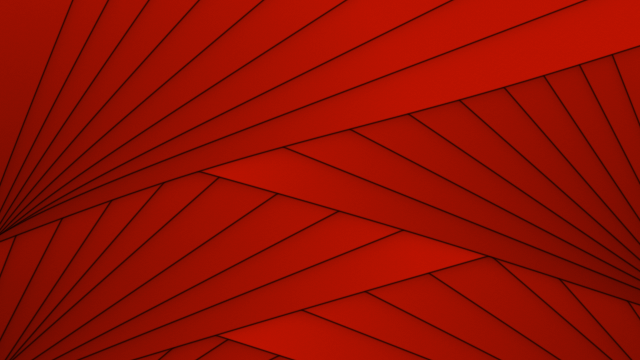
Write a WebGL 2 fragment shader that draws this background.

```glsl
#version 300 es
precision highp float;
uniform vec2 u_resolution;
out vec4 fragColor;

const float HEIGHT = 4.32;   // canvas height in design units, y runs downward
const float PI = 3.14159265;
const int FANS = 5;
const int RAYS = 8;

// Lower seam of each fan: start and end points, then two bend amounts
const vec4 SEAM[4] = vec4[4](
    vec4(0.0, 2.90, 7.68, 0.55), vec4(2.40, 2.06, 7.68, 3.66),
    vec4(5.87, 3.07, 1.60, 4.32), vec4(2.58, 4.02, 3.52, 4.32));
const vec2 BEND[4] = vec2[4](
    vec2(0.08, 0.05), vec2(0.04, 0.0), vec2(0.01, 0.0), vec2(0.0));

// Cubic giving the x of each ray's outer end
const vec4 ANCHOR[FANS] = vec4[FANS](
    vec4(7.03, -1.785, 0.192, -0.009), vec4(3.40, 0.855, -0.057, 0.0022),
    vec4(4.84, -0.79, 0.018, 0.0), vec4(3.62, 0.765, -0.004, 0.0015),
    vec4(3.35, -0.58, -0.03, 0.0));
const float SLOPE[FANS] = float[FANS](-0.379, 0.40, -0.40, 0.39, -0.50);
const vec2 APEX[FANS] = vec2[FANS](
    vec2(0.0, 2.9), vec2(7.75, 3.6), vec2(0.0, 4.5), vec2(8.3, 5.2), vec2(0.5, 6.0));

float hash(vec2 p) {
    return fract(sin(dot(p, vec2(127.1, 311.7))) * 43758.5453);
}

float seamY(int i, float x) {
    vec4 s = SEAM[i];
    float t = (x - s.x) / (s.z - s.x);
    return mix(s.y, s.w, t) - BEND[i].x * sin(PI * t) - BEND[i].y * sin(2.0 * PI * t);
}

// Upper border of a fan, formed by the seams of the fans above it
float ceilingY(int i, float x) {
    if (i == 0) return 0.0;
    if (i == 1) return seamY(0, x);
    return max(seamY(i - 1, x), seamY(i - 2, x));
}

// Thin dark crease centred on an edge
float crease(float d) {
    return 1.0 - 0.6 * exp(-d * d / 0.00012);
}

// Soft shadow cast below an edge
float castShadow(float d) {
    return 1.0 - 0.15 * exp(-max(d, 0.0) / 0.06);
}

float rayDistance(vec2 p, vec2 anchor, float slope) {
    return (p.y - anchor.y - slope * (p.x - anchor.x)) / sqrt(1.0 + slope * slope);
}

// Overlapping panels, painted from the steepest ray to the shallowest
float fan(int i, vec2 p, float px) {
    vec2 q = p;
    if (i == 0) q.y -= 0.15 * exp(-p.x / 0.7);
    vec4 a = ANCHOR[i];
    float shade = 1.0;
    for (int n = RAYS - 1; n >= 0; n--) {
        float k = float(n);
        float x = a.x + k * (a.y + k * (a.z + k * a.w));
        float slope = SLOPE[i] * pow(1.303, k);
        float d = rayDistance(q, vec2(x, ceilingY(i, x)), slope);
        shade = mix(shade, castShadow(d), smoothstep(-px, px, d)) * crease(d);
    }
    float reach = min(length(p - APEX[i]) / 5.2, 1.0);
    return shade * mix(0.44, 0.73, pow(reach, 0.85));
}

void main() {
    float px = HEIGHT / u_resolution.y;
    vec2 p = vec2(gl_FragCoord.x, u_resolution.y - gl_FragCoord.y) * px;

    // Stack the fans from the bottom one to the top one
    float light = fan(FANS - 1, p, px);
    for (int i = FANS - 2; i >= 0; i--) {
        float d = (p.y - seamY(i, p.x)) * 0.96;
        float above = smoothstep(px, -px, d);
        light = mix(light * castShadow(d), fan(i, p, px), above) * crease(d);
    }

    // Fine paper grain
    light += (hash(floor(p * 120.0)) - 0.5) * 0.018;
    vec3 red = vec3(light, 0.096 * light + 0.002, 0.003);
    fragColor = vec4(red, 1.0);
}
```
